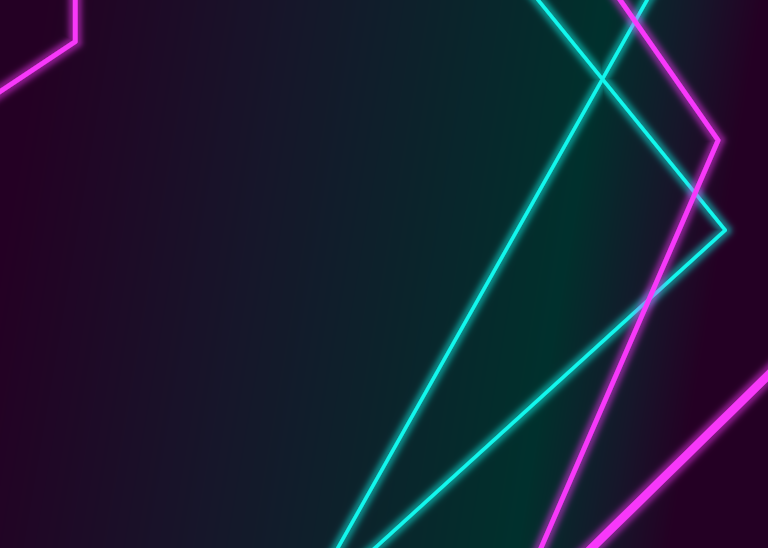
A Shadertoy shader for this background:

```glsl
// Neon cyan and magenta polylines glowing over a slanted dark gradient.

// Backdrop: colours and their stops along the slanted axis
const vec3 PLUM   = vec3(0.142, 0.000, 0.140);
const vec3 INDIGO = vec3(0.085, 0.090, 0.165);
const vec3 TEAL   = vec3(0.000, 0.190, 0.175);
const float SLANT      = 0.17;
const float LEFT_STOP  = -0.09;
const float MID_STOP   = 0.38;
const float TEAL_STOP  = 0.94;
const float FADE_STOP  = 1.10;
const float RIGHT_STOP = 1.22;

// Neon tubes: sizes are fractions of the canvas height
const vec3 CYAN    = vec3(0.07, 0.97, 0.93);
const vec3 MAGENTA = vec3(0.97, 0.22, 0.98);
const float THIN   = 0.0040;
const float MEDIUM = 0.0052;
const float THICK  = 0.0085;
const float SOFTNESS   = 0.0020;
const float GLOW_REACH = 0.0095;
const float GLOW_POWER = 0.42;
const float DESIGN_ASPECT = 1.3989;

float segmentDistance(vec2 p, vec2 a, vec2 b) {
    vec2 ap = p - a, ab = b - a;
    return length(ap - ab * clamp(dot(ap, ab) / dot(ab, ab), 0.0, 1.0));
}

// Two segments joined at a corner
float bendDistance(vec2 p, vec2 a, vec2 corner, vec2 b) {
    return min(segmentDistance(p, a, corner), segmentDistance(p, corner, b));
}

vec3 backdrop(vec2 p) {
    float t = p.x - SLANT * p.y;
    vec3 color = mix(PLUM, INDIGO, smoothstep(0.0, 1.0, 0.0) +
                     clamp((t - LEFT_STOP) / (MID_STOP - LEFT_STOP), 0.0, 1.0));
    color = mix(color, TEAL, clamp((t - MID_STOP) / (TEAL_STOP - MID_STOP), 0.0, 1.0));
    color = mix(color, INDIGO, clamp((t - TEAL_STOP) / (FADE_STOP - TEAL_STOP), 0.0, 1.0));
    return mix(color, PLUM, clamp((t - FADE_STOP) / (RIGHT_STOP - FADE_STOP), 0.0, 1.0));
}

// Solid core with a soft halo, laid over the given colour
vec3 addNeon(vec3 base, vec3 tint, float d, float halfWidth) {
    float blur = max(SOFTNESS, 0.7 / iResolution.y);
    float core = 1.0 - smoothstep(halfWidth - blur, halfWidth + blur, d);
    float outside = max(d - halfWidth, 0.0) / GLOW_REACH;
    float halo = GLOW_POWER * exp(-outside * outside);
    return mix(base, tint, max(core, halo));
}

void mainImage(out vec4 fragColor, in vec2 fragCoord) {
    vec2 p = fragCoord / iResolution.xy * vec2(DESIGN_ASPECT, 1.0);
    vec3 color = backdrop(p);

    // Cyan: long diagonal and right-hand arrow
    float diagonal = segmentDistance(p, vec2(0.559, -0.1), vec2(1.235, 1.1));
    float arrow = bendDistance(p, vec2(0.899, 1.1), vec2(1.321, 0.580), vec2(0.573, -0.1));
    color = addNeon(color, CYAN, min(diagonal, arrow), THIN);

    // Magenta: corner hook, tall bend and heavy lower stroke
    float hook = bendDistance(p, vec2(0.137, 1.1), vec2(0.137, 0.924), vec2(-0.15, 0.733));
    float bend = bendDistance(p, vec2(1.060, 1.1), vec2(1.308, 0.744), vec2(0.942, -0.1));
    float stroke = segmentDistance(p, vec2(0.976, -0.1), vec2(1.501, 0.415));
    color = addNeon(color, MAGENTA, min(hook, bend), MEDIUM);
    color = addNeon(color, MAGENTA, stroke, THICK);

    fragColor = vec4(color, 1.0);
}
```
